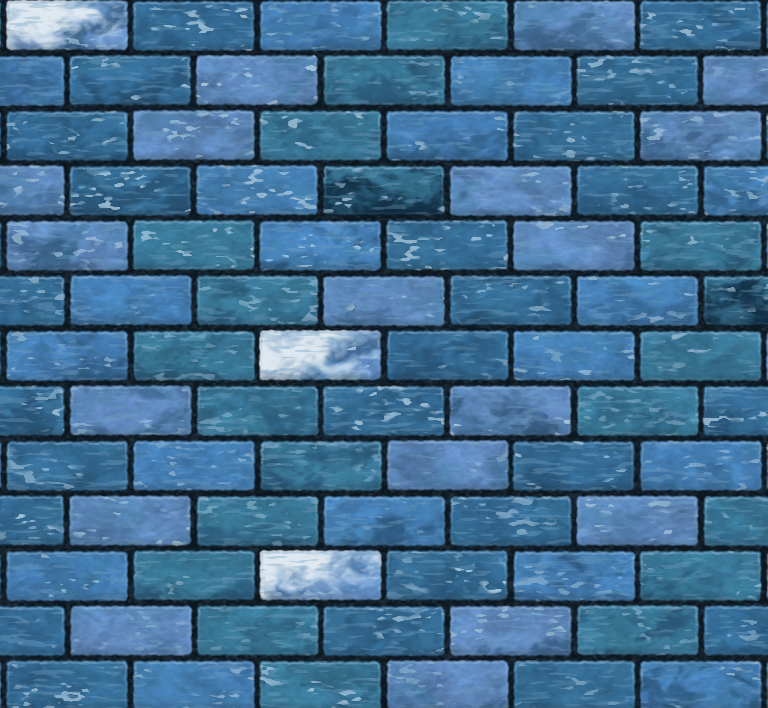
Reproduce this texture procedurally as a Shadertoy shader.

```glsl
// Glazed blue bricks in running bond with dark joints, cloudy glaze and pale chips.

vec3 hash3(vec2 p) {
    vec3 h = fract(p.xyx * vec3(0.1031, 0.1030, 0.0973));
    h += dot(h, h.yxz + 33.33);
    return fract((h.xxy + h.yzz) * h.zyx);
}

// Smooth cellular noise: random cell values blended by distance to their points
float cellular(vec2 p) {
    vec2 cell = floor(p), f = p - cell;
    float sum = 0.0, weight = 0.0;
    for (int y = -1; y <= 1; y++)
        for (int x = -1; x <= 1; x++) {
            vec2 o = vec2(x, y);
            vec3 h = hash3(cell + o);
            vec2 v = o + h.xy - f;
            float w = exp(-7.0 * dot(v, v));
            sum += w * h.z;
            weight += w;
        }
    return sum / weight;
}

float clouds(vec2 p) {
    p += 0.15 * sin(p.yx * 3.1 + 1.7 * p);
    return 0.5 * cellular(p) + 0.3 * cellular(p * 2.3 + 17.0) + 0.2 * cellular(p * 5.1 + 41.0);
}

float roundedBox(vec2 p, vec2 halfSize, float radius) {
    vec2 q = abs(p) - halfSize + radius;
    return length(max(q, 0.0)) + min(max(q.x, q.y), 0.0) - radius;
}

// Glaze index: each course steps through four glazes, forwards or backwards
int glazeIndex(int col, int course) {
    const int start[10] = int[10](2, 0, 3, 2, 2, 3, 0, 3, 3, 3);
    const int dir[10] = int[10](1, -1, -1, 1, -1, 1, 1, -1, 1, -1);
    int steps = course == 7 ? col % 3 : col;
    return (start[course] + dir[course] * steps + 8) & 3;
}

void mainImage(out vec4 fragColor, in vec2 fragCoord) {
    // Brick grid, courses counted downwards from the top
    vec2 uv = fragCoord / iResolution.xy;
    vec2 grid = vec2(uv.x, 1.0 - uv.y) * vec2(6.06, 12.87) + vec2(-0.03, 0.036);
    int row = int(floor(grid.y));
    grid.x += 0.5 * float(row & 1);
    int col = int(floor(grid.x));
    int course = row > 9 ? 6 + (row - 6) % 4 : row;
    vec3 rnd = hash3(vec2(col, row) + 23.0);

    // Local position in course heights, with y pointing down
    vec2 p = (fract(grid) - 0.5) * vec2(2.304, 1.0);
    p += (rnd.xy - 0.5) * 0.02;
    vec2 seed = p + rnd.xy * 90.0 + 5.0;
    vec2 wobble = 0.006 * sin(p.yx * 19.0 + rnd.zx * 20.0) + 0.004 * sin(p.yx * 43.0 + rnd.yz * 30.0);
    float d = roundedBox(p + wobble, vec2(1.108, 0.455), 0.085);
    float aa = max(0.8 * 12.87 / iResolution.y, 0.012);

    // Base glaze and cloudy mottling
    const vec3 glazes[4] = vec3[4](
        vec3(0.27, 0.49, 0.70), vec3(0.22, 0.46, 0.58),
        vec3(0.37, 0.53, 0.73), vec3(0.20, 0.41, 0.57));
    int glaze = glazeIndex(col, course);
    float cloud = clouds(seed * vec2(1.7, 2.6));
    float grain = cellular(seed * vec2(11.0, 19.0));
    vec3 color = glazes[glaze] * (0.80 + 0.34 * cloud + 0.08 * grain);
    color = mix(color, vec3(0.25, 0.49, 0.63), 0.35 * smoothstep(0.45, 0.75, clouds(seed * vec2(1.3, 2.0) + 60.0)));

    // Smoky stains, heavy on a few bricks
    bool smoked = (course == 3 && col == 3) || (course == 5 && col == 6);
    float stain = smoothstep(0.45, 0.80, clouds(seed * vec2(1.4, 2.2) + 130.0) + 0.25 * p.y);
    color = mix(color, vec3(0.12, 0.26, 0.38), stain * (0.15 + 0.45 * rnd.z));
    if (smoked)
        color = mix(color, vec3(0.05, 0.15, 0.23), 0.85 * smoothstep(0.30, 0.80, cloud + 0.45 * p.y + 0.05));

    // Bleached bricks, brightest at the upper left
    bool bleached = (course == 6 && col == 2) || (row == 0 && col == 0);
    if (bleached) {
        float bleach = smoothstep(0.15, 0.90, cloud - 0.30 * p.x - 0.40 * p.y + 0.08);
        color = mix(color * 1.08, vec3(0.87, 0.91, 0.94), bleach);
    }

    // Short horizontal chips and fine pale scratches
    float patches = smoothstep(0.42, 0.72, cellular(seed * vec2(2.1, 3.7) + 70.0));
    float chips = smoothstep(0.72, 0.88, cellular(seed * vec2(6.5, 17.0) + 210.0));
    float scratches = smoothstep(0.68, 0.90, cellular(seed * vec2(3.5, 21.0) + 310.0));
    color = mix(color, vec3(0.68, 0.80, 0.88), chips * patches * (0.35 + 0.55 * rnd.x));
    color = mix(color, vec3(0.45, 0.63, 0.76), 0.35 * scratches);

    // Bevel: worn pale rim, strongest on top, and shade towards the joint
    float rim = smoothstep(0.035, 0.0, abs(d + 0.045));
    float top = smoothstep(0.15, -0.42, p.y);
    color = mix(color, vec3(0.56, 0.70, 0.82), rim * (0.12 + 0.38 * top) * (0.4 + 0.9 * grain));
    color *= 1.0 - 0.15 * smoothstep(0.25, 0.46, p.y);
    color *= 1.0 - 0.35 * smoothstep(-0.035, 0.0, d);

    // Joint: near black with a dusty grain
    float dust = cellular(grid * vec2(35.0, 16.0) + 400.0);
    vec3 joint = mix(vec3(0.045, 0.085, 0.12), vec3(0.12, 0.18, 0.23), dust * dust);
    color = mix(color, joint, smoothstep(-aa, aa, d));

    fragColor = vec4(color, 1.0);
}
```
